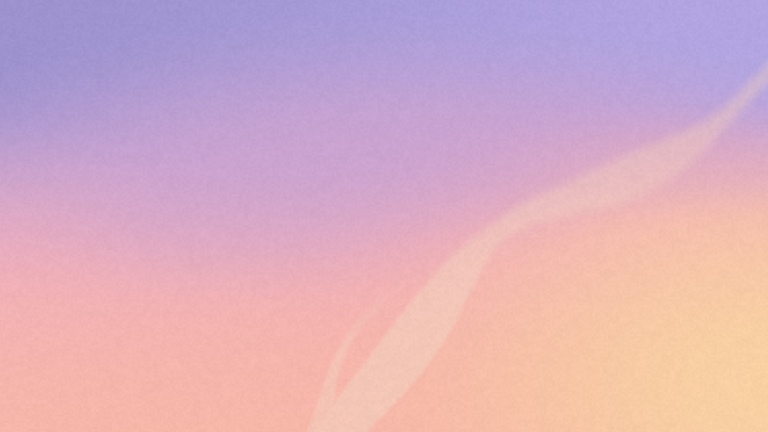
Write a Shadertoy shader that draws this background.

```glsl
// Pastel dusk sky fading from violet to peach, crossed by a pale drifting ribbon of cloud.

// Ribbon spine: centre x, centre y, half width (in canvas heights)
const vec3 SPINE[13] = vec3[13](
    vec3(1.900, 0.950, 0.012), vec3(1.780, 0.835, 0.016), vec3(1.662, 0.711, 0.017),
    vec3(1.570, 0.646, 0.042), vec3(1.447, 0.584, 0.053), vec3(1.315, 0.537, 0.037),
    vec3(1.220, 0.507, 0.026), vec3(1.138, 0.454, 0.022), vec3(1.064, 0.370, 0.042),
    vec3(0.977, 0.236, 0.062), vec3(0.887, 0.120, 0.058), vec3(0.785, 0.005, 0.050),
    vec3(0.710, -0.100, 0.050));

float hash(vec2 p) {
    vec3 q = fract(vec3(p.xyx) * 0.1031);
    q += dot(q, q.yzx + 33.33);
    return fract((q.x + q.y) * q.z);
}

float noise(vec2 p) {
    vec2 cell = floor(p), f = fract(p);
    f *= f * (3.0 - 2.0 * f);
    return mix(mix(hash(cell), hash(cell + vec2(1, 0)), f.x),
               mix(hash(cell + vec2(0, 1)), hash(cell + vec2(1, 1)), f.x), f.y);
}

// Distance to a segment whose half width varies from a.z to b.z
float taperedSegment(vec2 p, vec3 a, vec3 b) {
    vec2 along = b.xy - a.xy;
    float h = clamp(dot(p - a.xy, along) / dot(along, along), 0.0, 1.0);
    return length(p - a.xy - along * h) - mix(a.z, b.z, h);
}

// Distance to the ribbon, a quadratic B-spline through the spine
float ribbonDistance(vec2 p) {
    float nearest = 1e3;
    for (int i = 1; i < 12; i++) {
        vec3 start = 0.5 * (SPINE[i - 1] + SPINE[i]);
        vec3 end = 0.5 * (SPINE[i] + SPINE[i + 1]);
        vec3 previous = start;
        for (int k = 1; k <= 5; k++) {
            float t = float(k) / 5.0;
            vec3 next = mix(mix(start, SPINE[i], t), mix(SPINE[i], end, t), t);
            nearest = min(nearest, taperedSegment(p, previous, next));
            previous = next;
        }
    }
    return nearest;
}

// Distance to the thin strand that peels off the ribbon's left side
float strandDistance(vec2 p) {
    float y = max(p.y, 0.0);
    float centre = 0.745 + 0.126 * y + 3.6 * y * y * y;
    float slope = 0.126 + 10.8 * y * y;
    return abs(p.x - centre) / sqrt(1.0 + slope * slope) - 0.008 - 0.029 * exp(-14.0 * y);
}

vec3 skyColor(vec2 uv) {
    float x = uv.x;
    float depth = 1.0 - uv.y + 0.02 * (noise(uv * vec2(3.0, 9.0)) - 0.5);

    // The violet band bows upwards; the pink horizon rises to the right
    float violetEdge = 0.33 - 0.50 * x + 0.44 * x * x;
    float pinkEdge = 0.48 + 0.05 * smoothstep(0.0, 0.25, x) - 0.17 * smoothstep(0.35, 0.92, x);
    float softness = mix(0.20, 0.14, x);

    vec3 periwinkle = mix(vec3(0.615, 0.570, 0.805), vec3(0.695, 0.645, 0.880),
                          smoothstep(-0.1, 1.0, x + 0.4 * depth));
    vec3 orchid = vec3(0.795, 0.640, 0.815);
    vec3 rose = vec3(0.945, 0.685, 0.725);
    vec3 salmon = vec3(0.965, 0.715, 0.660);
    vec3 apricot = vec3(0.972, 0.815, 0.635);

    vec3 color = mix(periwinkle, orchid, smoothstep(-softness, softness, depth - violetEdge));
    vec3 ground = mix(rose, salmon, smoothstep(0.50, 1.06, depth + 0.15 * x));

    // Warm glow from the lower right corner
    float glow = 1.0 - smoothstep(0.03, 0.72, length((uv - vec2(1.02, 0.10)) * vec2(1.2, 1.0)));
    ground = mix(ground, apricot, glow);
    return mix(color, ground, smoothstep(-softness, softness * 1.2, depth - pinkEdge));
}

void mainImage(out vec4 fragColor, in vec2 fragCoord) {
    vec2 uv = fragCoord / iResolution.xy;
    vec2 p = uv * vec2(16.0 / 9.0, 1.0);
    vec3 color = skyColor(uv);

    // Ribbon and strand share one pale veil, fainter towards the sky
    float blur = mix(0.007, 0.020, smoothstep(0.2, 0.6, uv.y));
    float ribbon = 1.0 - smoothstep(-blur, blur, ribbonDistance(p));
    ribbon *= mix(0.62, 0.42, smoothstep(0.25, 0.65, uv.y));
    float strand = 1.0 - smoothstep(-0.007, 0.007, strandDistance(p));
    strand *= 0.5 * (1.0 - smoothstep(0.15, 0.38, uv.y));
    color = mix(color, vec3(0.950, 0.810, 0.745), max(ribbon, strand));

    // Paper grain
    color += 0.024 * (noise(p * 210.0) - 0.5) + 0.010 * (noise(p * 70.0 + 7.0) - 0.5);
    fragColor = vec4(color, 1.0);
}
```
